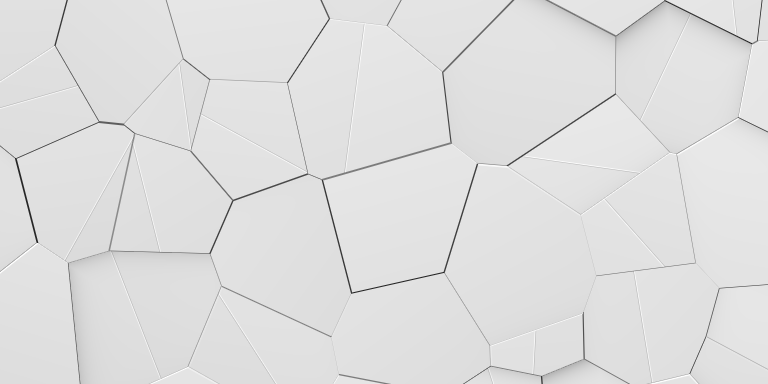
Write a Shadertoy shader that draws this background.

```glsl
// Pale wall of broken plates: a weighted Voronoi (power) diagram gives the plates,
// each with its own height. Seams turn into dark gaps or lit rims depending on how
// they face the light, and high plates drop a soft shade on lower neighbours.

const float PLATES_PER_HEIGHT = 3.5;
const float JITTER = 0.95;
const float WEIGHT_SPREAD = 0.45;        // unevenness of plate sizes
const vec2  TO_LIGHT = vec2(-0.38, 0.92);

const float BASE_TONE = 0.887;
const float PLATE_TONE_SPREAD = 0.018;
const float PLATE_SLOPE = 0.016;         // tone change across one plate
const float GAP_TONE = 0.13;
const float RIM_TONE = 1.0;

// Widths in canvas heights
const float GAP_MIN = 0.0007;
const float GAP_MAX = 0.0026;
const float RIM_WIDTH = 0.0045;
const float SHADE_REACH = 0.022;
const float SHADE_DEPTH = 0.24;
const float CRACK_CHANCE = 0.38;
const float CRACK_WIDTH = 0.0016;

const int PLATE_SALT = 11;
const int TONE_SALT = 23;
const int SEAM_SALT = 37;
const int CRACK_SALT = 59;

// Integer hash: three values in 0..1
vec3 hash3(ivec2 id, int salt) {
    uvec3 v = uvec3(ivec3(id, salt)) * 1664525u + 1013904223u;
    v.x += v.y * v.z; v.y += v.z * v.x; v.z += v.x * v.y;
    v ^= v >> 16u;
    v.x += v.y * v.z; v.y += v.z * v.x; v.z += v.x * v.y;
    return vec3(v >> 8u) / 16777216.0;
}

float plateHeight(ivec2 id) {
    return hash3(id, TONE_SALT).x;
}

// Offset from p to the seed (xy) and its power distance (z)
vec3 seedFrom(vec2 p, ivec2 id) {
    vec3 h = hash3(id, PLATE_SALT);
    vec2 r = vec2(id) + 0.5 + JITTER * (h.xy - 0.5) - p;
    return vec3(r, dot(r, r) + WEIGHT_SPREAD * h.z);
}

// Share of a pixel centred at x that lies between lo and hi
float band(float x, float lo, float hi, float pixel) {
    return max(min(x + 0.5 * pixel, hi) - max(x - 0.5 * pixel, lo), 0.0) / pixel;
}

void mainImage(out vec4 fragColor, in vec2 fragCoord) {
    float pixel = 1.0 / iResolution.y;
    vec2 p = fragCoord * pixel * PLATES_PER_HEIGHT;
    ivec2 base = ivec2(floor(p));

    // Plate under this point
    ivec2 own = base;
    vec3 seed = vec3(0.0, 0.0, 1e5);
    for (int y = -2; y <= 2; y++)
    for (int x = -2; x <= 2; x++) {
        ivec2 id = base + ivec2(x, y);
        vec3 s = seedFrom(p, id);
        if (s.z < seed.z) { seed = s; own = id; }
    }
    float height = plateHeight(own);

    // Seams with the surrounding plates
    float gap = 0.0, rim = 0.0, rimEdge = 0.0, shade = 0.0;
    for (int y = -2; y <= 2; y++)
    for (int x = -2; x <= 2; x++) {
        ivec2 id = base + ivec2(x, y);
        if (id == own) continue;
        vec3 s = seedFrom(p, id);
        vec2 across = s.xy - seed.xy;
        float spacing = length(across);
        float dist = (s.z - seed.z) / (2.0 * spacing * PLATES_PER_HEIGHT);
        if (dist > 6.0 * SHADE_REACH) continue;

        float step_ = plateHeight(id) - height;
        float facing = dot(across / spacing, TO_LIGHT);
        float lit = -step_ * facing;
        vec3 rnd = hash3(own + id, SEAM_SALT);

        if (lit > 0.04) {
            float side = step_ < 0.0 ? dist : -dist;
            float width = RIM_WIDTH * mix(0.4, 1.0, rnd.x);
            float strength = smoothstep(0.0, 0.4, lit);
            rim = max(rim, strength * band(side, 0.0, width, pixel));
            rimEdge = max(rimEdge, mix(0.15, 0.5, rnd.y) * band(side, -0.4 * width, 0.0, pixel));
        } else {
            float halfWidth = mix(GAP_MIN, GAP_MAX, rnd.x * rnd.x);
            float ink = mix(0.35, 1.0, rnd.y);
            gap = max(gap, ink * band(dist, -halfWidth, halfWidth, pixel));
        }
        float drop = smoothstep(0.25, 0.95, step_) * (0.25 + 0.75 * max(facing, 0.0));
        shade = max(shade, drop * exp(-dist / SHADE_REACH));
    }

    // Plate face: own tone, gentle slope, broad light across the wall
    vec3 toneRnd = hash3(own, TONE_SALT);
    vec2 uv = fragCoord / iResolution.xy;
    vec2 slopeDir = normalize(TO_LIGHT + 1.4 * (toneRnd.yz - 0.5));
    float tone = BASE_TONE + PLATE_TONE_SPREAD * (toneRnd.z - 0.5);
    tone -= PLATE_SLOPE * dot(seed.xy, slopeDir);
    tone += 0.014 * (uv.x - 0.5) + 0.012 * (uv.y - 0.5);

    // Faint straight crack through some plates
    vec3 crack = hash3(own, CRACK_SALT);
    if (crack.z < CRACK_CHANCE) {
        float angle = 6.2832 * crack.x;
        float side = (dot(seed.xy, vec2(cos(angle), sin(angle))) + 0.3 * (crack.y - 0.5)) / PLATES_PER_HEIGHT;
        tone += 0.004 * clamp(side / pixel, -1.0, 1.0);
        tone += 0.09 * band(side, 0.0, 1.5 * CRACK_WIDTH, pixel);
        tone -= 0.16 * band(side, -CRACK_WIDTH, 0.0, pixel);
    }

    tone *= 1.0 - SHADE_DEPTH * shade;
    tone = mix(tone, RIM_TONE, rim);
    tone = mix(tone, GAP_TONE, max(gap, rimEdge));
    fragColor = vec4(vec3(clamp(tone, 0.0, 1.0)), 1.0);
}
```
